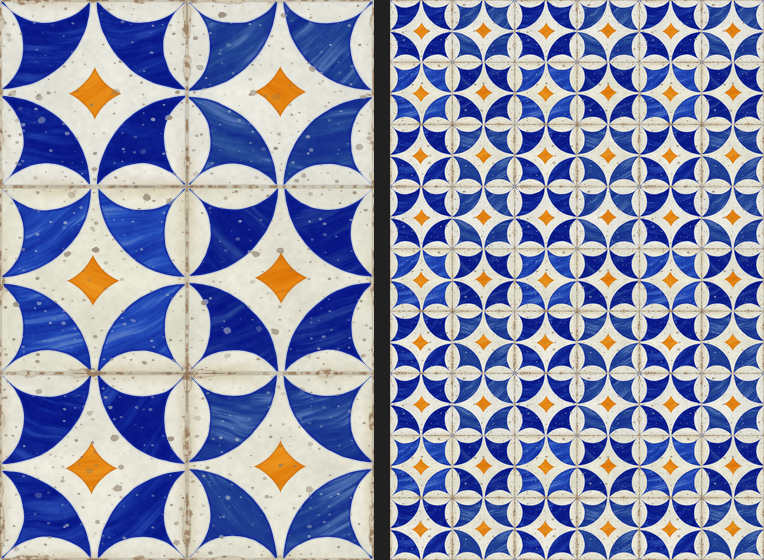
Left, the tile; right, the same tile 3 across and 3 down.
Reproduce this pattern procedurally as a Shadertoy shader.

```glsl
#define TILES vec2(2.0, 3.0)
#define ARC_RADIUS 0.962
#define PETAL_RADIUS 0.591
#define PETAL_CENTRE vec2(-0.343, 0.492)
#define TIP_MARGIN 0.028
#define DIAMOND_SIZE 0.277
#define GROUT_WIDTH 0.011
#define HAND_JITTER 0.030
#define GLAZE vec3(0.900, 0.896, 0.858)
#define DEEP_BLUE vec3(0.035, 0.095, 0.520)
#define ORANGE vec3(0.895, 0.530, 0.085)
#define PIXEL (2.0 * TILES.y / iResolution.y)

float hash(vec2 p) {
    vec3 h = fract(p.xyx * 0.1031);
    h += dot(h, h.yzx + 33.33);
    return fract((h.x + h.y) * h.z);
}

vec2 hash2(vec2 p) {
    return vec2(hash(p + 17.3), hash(p + 71.9));
}

// Value noise whose lattice wraps after a whole period
float wrapNoise(vec2 p, vec2 period) {
    vec2 cell = floor(p), f = fract(p);
    f = f * f * (3.0 - 2.0 * f);
    vec2 a = mod(cell, period), b = mod(cell + 1.0, period);
    return mix(mix(hash(a), hash(vec2(b.x, a.y)), f.x),
               mix(hash(vec2(a.x, b.y)), hash(b), f.x), f.y);
}

float fbm(vec2 grid, float freq) {
    float sum = 0.0, amp = 0.5;
    for (int i = 0; i < 4; i++) {
        sum += amp * wrapNoise(grid * freq, TILES * freq);
        freq *= 2.0;
        amp *= 0.5;
    }
    return sum / 0.9375;
}

float cover(float d) {
    return 1.0 - smoothstep(-0.75 * PIXEL, 0.75 * PIXEL, d);
}

// Quarter disc about a tile corner, with a petal cut from each straight side
float sailDistance(vec2 p) {
    vec2 u = 1.0 - abs(p);
    float petals = PETAL_RADIUS - min(length(u - PETAL_CENTRE), length(u - PETAL_CENTRE.yx));
    float margin = TIP_MARGIN - min(u.x, u.y);
    return max(max(length(u) - ARC_RADIUS, petals), margin);
}

// Diamond with slightly hollow sides
float diamondDistance(vec2 p) {
    vec2 q = abs(p);
    float hollow = 0.557 - length(q - 0.507);
    return max(hollow, (q.x + q.y - DIAMOND_SIZE) * 0.707);
}

// Long bristle marks, turned differently in every quadrant
float brushMarks(vec2 p, vec2 seed) {
    float angle = (hash(seed) - 0.5) * 1.5 + 0.25 * p.x;
    vec2 r = mat2(cos(angle), -sin(angle), sin(angle), cos(angle)) * p;
    vec2 shift = floor(hash2(seed) * 90.0);
    r.y += 0.10 * wrapNoise(p * 3.0 + shift, vec2(256.0));
    return 0.5 * wrapNoise(r * vec2(1.8, 9.0) + shift, vec2(256.0))
         + 0.3 * wrapNoise(r * vec2(3.0, 26.0) + shift, vec2(256.0))
         + 0.2 * wrapNoise(r * vec2(5.0, 60.0) + shift, vec2(256.0));
}

vec3 bluePaint(vec2 p, vec2 id, float d) {
    vec2 seed = id * 7.0 + step(0.0, p) * 3.0 + 5.0;
    float marks = brushMarks(p, seed);
    float thin = mod(id.x + id.y, 2.0);
    vec3 washed = mix(vec3(0.15, 0.32, 0.74), vec3(0.15, 0.29, 0.58), id.x);
    float fade = mix(0.10, 0.78, thin) + (hash(seed + 2.0) - 0.5) * 0.25 + (marks - 0.5) * 1.3;
    vec3 paint = mix(DEEP_BLUE, washed, clamp(fade, 0.0, 1.0));
    paint = mix(paint, vec3(0.42, 0.53, 0.76), smoothstep(0.54, 0.84, marks) * mix(0.12, 0.65, thin));
    // Pigment gathers along the outline
    float rim = smoothstep(-0.030, -0.006, d);
    return mix(paint, vec3(0.05, 0.13, 0.60), 0.75 * rim);
}

void mainImage(out vec4 fragColor, in vec2 fragCoord) {
    vec2 grid = fragCoord / iResolution.xy * TILES;
    vec2 id = floor(grid);
    vec2 p = fract(grid) * 2.0 - 1.0;
    float cloud = fbm(grid, 4.0);
    float grain = fbm(grid, 40.0);
    float edge = 1.0 - max(abs(p.x), abs(p.y));

    // Glaze, tinted per tile and stained towards its rim
    vec3 color = GLAZE + (cloud - 0.5) * 0.10 + (grain - 0.5) * 0.07;
    color -= vec3(0.01, 0.015, 0.05) * hash(id + 3.0);
    color -= vec3(0.07, 0.10, 0.14) * (1.0 - smoothstep(0.0, 0.16, edge)) * smoothstep(0.35, 0.75, cloud);

    // Painted shapes, placed and outlined by hand
    float wobble = (fbm(grid, 9.0) - 0.5) * 0.022;
    vec2 offset = (hash2(id) - 0.5) * HAND_JITTER;
    float sail = sailDistance(p - offset * (1.0 - p * p)) + wobble;
    color = mix(color, vec3(0.50, 0.60, 0.84), 0.30 * (1.0 - smoothstep(0.0, 0.022, sail)));
    color = mix(color, bluePaint(p, id, sail) + (grain - 0.5) * 0.05, cover(sail));

    vec2 centred = p - (hash2(id + 9.0) - 0.5) * 2.0 * HAND_JITTER;
    float diamond = diamondDistance(centred) + wobble * 0.6;
    float strokes = brushMarks(p * 1.5, id + 31.0);
    vec3 amber = ORANGE + vec3(0.10, 0.20, 0.14) * (strokes - 0.5);
    amber = mix(amber, vec3(0.76, 0.39, 0.05), 0.7 * smoothstep(-0.020, -0.004, diamond));
    color = mix(color, amber, cover(diamond));

    // Pits and flakes: brown on glaze, pale on blue
    for (int i = 0; i < 3; i++) {
        float freq = 7.0 + 6.0 * float(i);
        vec2 cell = floor(grid * freq), seed = cell + 53.0 * float(i);
        vec2 v = fract(grid * freq) - 0.3 - 0.4 * hash2(seed);
        float size = (0.05 + 0.11 * hash(seed + 4.0)) * step(0.72, hash(seed + 8.0));
        float pit = (length(v * vec2(1.0, 1.3)) - size + (grain - 0.5) * 0.12) * 2.0 / freq;
        float shown = cover(pit) * step(0.01, size) * (0.25 + 0.5 * hash(seed + 6.0));
        vec3 flake = mix(vec3(0.52, 0.46, 0.39), vec3(0.70, 0.72, 0.76), cover(sail));
        color = mix(color, flake, shown);
    }

    // Uneven grout with chipped, earthy stretches
    float chips = smoothstep(0.56, 0.78, fbm(grid, 8.0));
    float grout = edge - GROUT_WIDTH - 0.035 * chips - (grain - 0.5) * 0.016;
    vec3 mortar = mix(vec3(0.83, 0.79, 0.70), vec3(0.60, 0.48, 0.36), smoothstep(0.42, 0.72, grain));
    color *= 1.0 - 0.16 * (1.0 - smoothstep(0.0, 0.020, grout));
    color = mix(color, mortar, 0.9 * cover(grout));
    float crack = edge - 0.007 * smoothstep(0.48, 0.65, fbm(grid, 12.0));
    color = mix(color, vec3(0.42, 0.33, 0.25), 0.55 * cover(crack) * smoothstep(0.45, 0.6, cloud));

    fragColor = vec4(clamp(color, 0.0, 1.0), 1.0);
}
```
